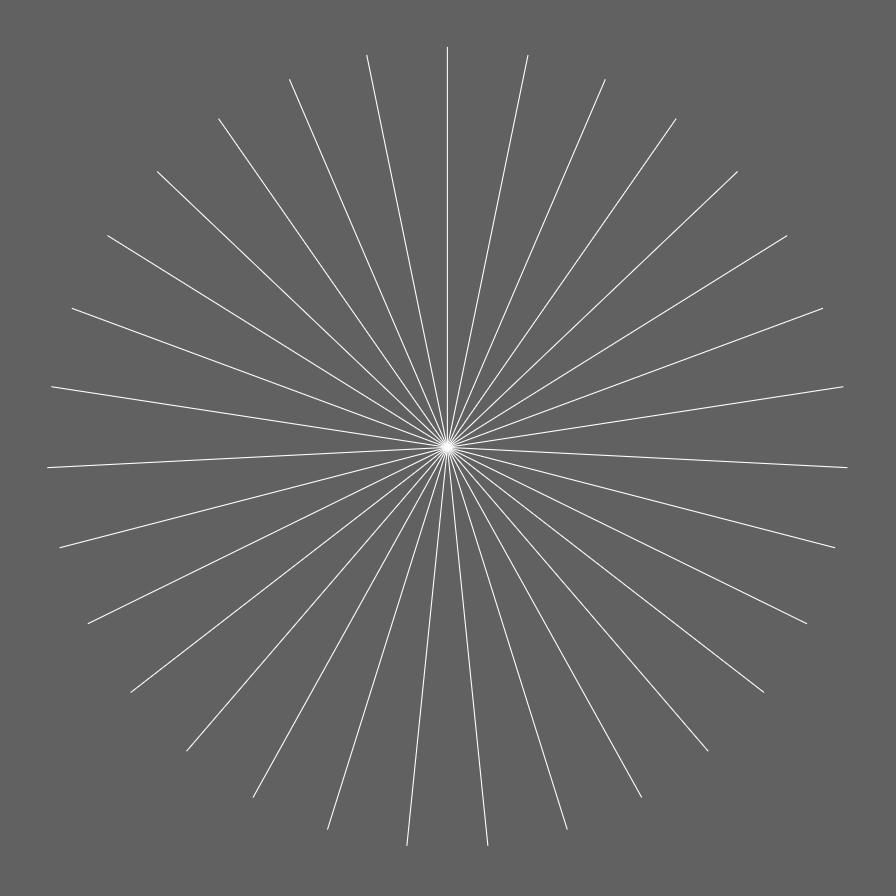
This background is drawn by a WebGL 2 fragment shader. Its source:

```glsl
#version 300 es
precision highp float;
// Thin white rays fanning out evenly from the centre of a flat grey field.

uniform vec2 u_resolution;
out vec4 fragColor;

const float TAU = 6.2831853;
const int RAY_COUNT = 31;
const float RAY_LENGTH = 0.447;
const float RAY_WIDTH = 0.0012;
const vec2 CENTER = vec2(0.4993, 0.5007);
const vec3 FIELD_COLOR = vec3(0.38);
const vec3 RAY_COLOR = vec3(1.0);

// Share of a pixel-wide window around x that lies between lo and hi.
float spanCoverage(float x, float lo, float hi, float pixel) {
    float overlap = min(x + 0.5 * pixel, hi) - max(x - 0.5 * pixel, lo);
    return clamp(overlap / pixel, 0.0, 1.0);
}

// Coverage of one ray leaving the origin along a unit direction.
float rayCoverage(vec2 p, vec2 direction, float pixel) {
    float along = dot(p, direction);
    float across = p.x * direction.y - p.y * direction.x;
    float halfWidth = 0.5 * RAY_WIDTH;
    return spanCoverage(along, 0.0, RAY_LENGTH, pixel)
         * spanCoverage(across, -halfWidth, halfWidth, pixel);
}

void main() {
    float side = min(u_resolution.x, u_resolution.y);
    float pixel = 1.0 / side;
    vec2 p = (gl_FragCoord.xy - 0.5 * u_resolution) / side + 0.5 - CENTER;

    // Layer the rays clockwise from the top; their overlap fills the hub.
    float uncovered = 1.0;
    for (int i = 0; i < RAY_COUNT; i++) {
        float angle = TAU * float(i) / float(RAY_COUNT);
        vec2 direction = vec2(sin(angle), cos(angle));
        uncovered *= 1.0 - rayCoverage(p, direction, pixel);
    }

    fragColor = vec4(mix(RAY_COLOR, FIELD_COLOR, uncovered), 1.0);
}
```
